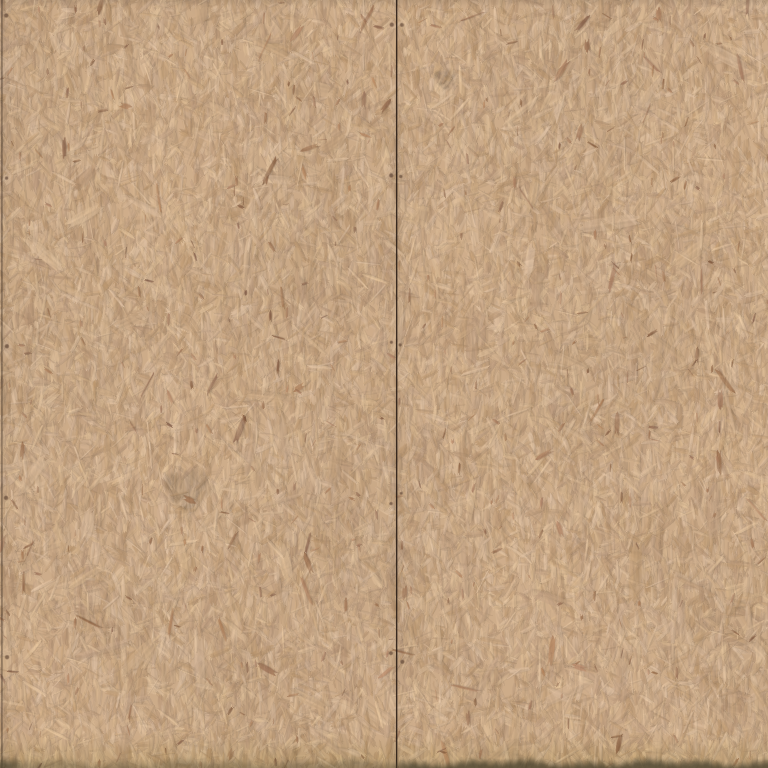
Give the GLSL for this texture, as a Shadertoy shader.

```glsl
// Two tall panels of pressed wood-strand board, with a dark seam, nails and a grimy foot.

const vec3 STRAND_DARK  = vec3(0.71, 0.57, 0.435);
const vec3 STRAND_LIGHT = vec3(0.895, 0.775, 0.64);
const vec3 BARK_DARK    = vec3(0.46, 0.30, 0.21);
const vec3 BARK_LIGHT   = vec3(0.73, 0.53, 0.39);
const vec3 SEAM_COLOR   = vec3(0.16, 0.11, 0.08);
const vec3 NAIL_COLOR   = vec3(0.36, 0.26, 0.20);
const vec3 GRIME_COLOR  = vec3(0.30, 0.27, 0.19);

const float PANEL_WIDTH  = 0.514;
const float FIRST_SEAM   = 0.0025;
const float NAIL_SPACING = 0.208;

vec3 hash3(vec2 p) {
    vec3 q = fract(p.xyx * vec3(0.1031, 0.1030, 0.0973));
    q += dot(q, q.yxz + 33.33);
    return fract((q.xxy + q.yzz) * q.zyx);
}

vec2 rotate(vec2 p, float angle) {
    float c = cos(angle), s = sin(angle);
    return vec2(c * p.x - s * p.y, s * p.x + c * p.y);
}

// One cellular layer of strands; size is the largest half width and half length in cells.
vec3 layStrands(vec3 color, vec2 uv, float scale, float seed, float chance,
                vec2 size, vec3 dark, vec3 light, float opacity) {
    vec2 p = uv * scale + seed * vec2(0.37, 0.61);
    vec2 cell = floor(p);
    float blur = 0.9 * scale / iResolution.y;
    for (int j = -1; j <= 1; j++)
    for (int i = -1; i <= 1; i++) {
        vec2 id = cell + vec2(i, j);
        vec3 place = hash3(id + seed * 17.3);
        if (place.z > chance) continue;
        vec3 form = hash3(id + seed * 31.7 + 90.0);

        // Mostly upright, some lying across
        float lean = 2.0 * form.x - 1.0;
        vec2 q = rotate(p - id - place.xy, lean * (0.3 + 1.2 * lean * lean));
        vec2 extent = size * mix(vec2(0.2, 0.3), vec2(1.0), form.yz);
        extent.x *= 1.0 - 0.25 * smoothstep(0.2, 1.0, abs(q.y) / extent.y);
        float ragged = 0.07 * sin(q.x * 38.0 + form.z * 20.0);
        float d = max(abs(q.x) - extent.x, abs(q.y + ragged) - extent.y);

        // Fibres run along the strand
        float across = q.x / scale;
        float grain = sin(across * 850.0 + form.y * 40.0 + sin(q.y * 5.0))
                    + 0.6 * sin(across * 1350.0 + form.z * 60.0 + q.y * 2.0);
        float tone = fract(form.y * 7.3 + form.z * 11.9);
        float warmth = place.z / chance - 0.5;
        vec3 strand = mix(dark, light, tone) + vec3(0.01, -0.005, -0.06) * warmth;
        strand *= 1.0 + 0.03 * grain;

        // Strands fade unevenly into the surface, with a shadow on one side only
        float shadow = 0.11 * smoothstep(-0.02, 0.02, q.x) * opacity;
        color *= 1.0 - shadow * (1.0 - smoothstep(0.0, 0.08, d));
        float body = opacity * (0.8 + 0.2 * sin(q.y * 4.0 + form.x * 30.0));
        color = mix(color, strand, body * (1.0 - smoothstep(-blur, blur, d)));
    }
    return color;
}

// Faint rings of a knot in the surface
vec3 addKnot(vec3 color, vec2 uv, vec2 center, float radius) {
    vec2 q = (uv - center) / radius;
    float r = length(q * vec2(1.0, 1.15)) + 0.15 * sin(q.x * 4.0 + q.y * 3.0);
    float rings = 0.7 + 0.3 * sin(q.x * 9.0 - q.y * 6.0 + r * 5.0);
    return color * (1.0 - 0.13 * rings * (1.0 - smoothstep(0.7, 1.1, r)));
}

vec3 addSeamAndNails(vec3 color, vec2 uv, float pixel) {
    float column = floor((uv.x - FIRST_SEAM) / PANEL_WIDTH + 0.5);
    float x = uv.x - FIRST_SEAM - column * PANEL_WIDTH;
    float strength = column < 0.5 ? 0.4 : 0.9;
    color *= 1.0 - 0.06 * exp(-abs(x) * 160.0);
    float line = 1.0 - smoothstep(-0.5 * pixel, 0.7 * pixel, abs(x) - 0.0008);
    color = mix(color, SEAM_COLOR, strength * line);

    // Nails on both sides of each seam
    float row = floor((uv.y - 0.140) / NAIL_SPACING + 0.5);
    float side = x < 0.0 ? -1.0 : 1.0;
    vec3 jitter = hash3(vec2(row + 5.0, column * 7.0 + side + 40.0)) - 0.5;
    vec2 nail = vec2(side * 0.006, 0.140 + row * NAIL_SPACING) + jitter.xy * vec2(0.003, 0.02);
    float d = length(vec2(x, uv.y) - nail) - 0.0022 - 0.001 * jitter.z;
    return mix(color, NAIL_COLOR, 0.65 * (1.0 - smoothstep(-pixel, pixel, d)));
}

vec3 addWeathering(vec3 color, vec2 uv) {
    float drift = sin(uv.x * 13.0 + 2.0 * sin(uv.y * 5.0)) * sin(uv.y * 9.0 + uv.x * 4.0);
    color *= 1.0 + 0.014 * drift;
    color *= 1.0 - 0.07 * smoothstep(0.990, 1.0, uv.y);

    // Damp stain, then an uneven dark rim at the foot
    color *= 1.0 - vec3(0.05, 0.05, 0.11) * (1.0 - smoothstep(0.005, 0.05, uv.y));
    float edge = 0.006 + 0.002 * sin(uv.x * 31.0) + 0.002 * sin(uv.x * 83.0 + 1.0)
               + 0.001 * sin(uv.x * 411.0);
    float strength = mix(0.35, 0.8, smoothstep(0.50, 0.54, uv.x));
    strength = max(strength, 0.75 * (1.0 - smoothstep(0.01, 0.05, uv.x)));
    return mix(color, GRIME_COLOR, strength * (1.0 - smoothstep(edge - 0.006, edge + 0.008, uv.y)));
}

void mainImage(out vec4 fragColor, in vec2 fragCoord) {
    vec2 uv = fragCoord / iResolution.xy;
    vec3 color = mix(STRAND_DARK, STRAND_LIGHT, 0.5);

    // Overlapping strands, finer towards the surface
    for (int i = 0; i < 10; i++) {
        float k = float(i);
        color = layStrands(color, uv, 22.0 + 5.0 * k, k + 1.0, 0.8,
                           vec2(0.24, 0.88), STRAND_DARK, STRAND_LIGHT, 0.58);
    }
    color = addKnot(color, uv, vec2(0.243, 0.362), 0.032);
    color = addKnot(color, uv, vec2(0.580, 0.897), 0.016);

    // Long faint strands, pale slivers, reddish bark and small dark chips
    color = layStrands(color, uv, 21.0, 19.0, 0.30, vec2(0.18, 0.80), STRAND_DARK, STRAND_LIGHT, 0.50);
    color = layStrands(color, uv, 40.0, 21.0, 0.25, vec2(0.09, 0.75), STRAND_LIGHT, STRAND_LIGHT * 1.04, 0.6);
    color = layStrands(color, uv, 32.0, 23.0, 0.07, vec2(0.12, 0.60), BARK_DARK, BARK_LIGHT, 0.65);
    color = layStrands(color, uv, 70.0, 29.0, 0.08, vec2(0.13, 0.50), BARK_DARK, BARK_LIGHT, 0.7);

    color = addSeamAndNails(color, uv, 1.0 / iResolution.y);
    color = addWeathering(color, uv);
    fragColor = vec4(clamp(color, 0.0, 1.0), 1.0);
}
```
